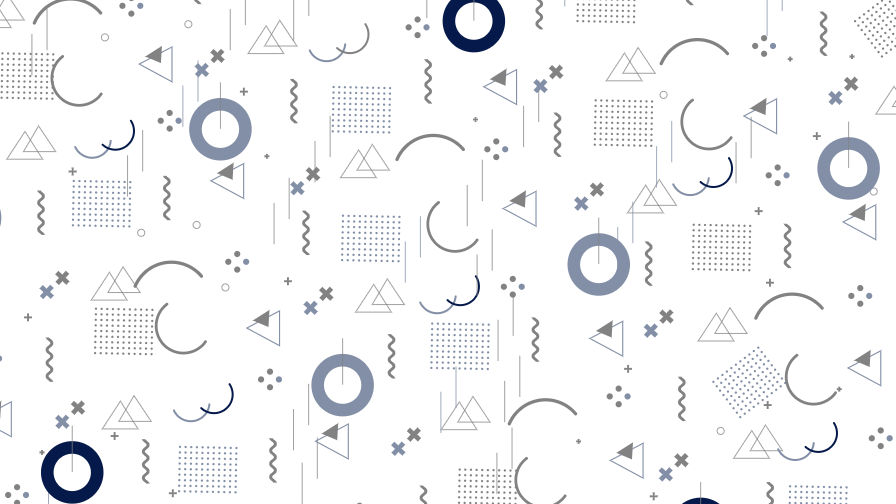
Give the GLSL for this pattern, as a WebGL 2 fragment shader.

```glsl
#version 300 es
precision highp float;

uniform vec2 u_resolution;
out vec4 outColor;

// Palette
const vec3 PAPER = vec3(1.0);
const vec3 GRAY = vec3(0.51);
const vec3 BLUE = vec3(0.51, 0.56, 0.65);
const vec3 NAVY = vec3(0.02, 0.10, 0.29);

// Layout and line weights, in canvas heights
const float CELL = 0.133;
const float TILT = 0.15;
const vec2 ORIGIN = vec2(0.45, 0.76);
const float JITTER = 0.022;
const float MARK_JITTER = 0.05;
const float HAIRLINE = 0.0015;
const float BOLD = 0.0065;
const vec2 DOT_PITCH = vec2(0.0112, 0.0110);
const float DOT_RADIUS = 0.0022;

// Motif kinds, spread over a skewed lattice of 17 slots
const int RING = 0, WAVE = 1, GRID = 2, FLAG = 3, CROSSES = 4;
const int PEAKS = 5, BOW = 6, QUAD = 7, HOOK = 8, CURLS = 9;
const int SLOTS = 17;
const int KINDS[SLOTS] = int[SLOTS](RING, WAVE, GRID, WAVE, FLAG, CROSSES, PEAKS, BOW,
    QUAD, WAVE, GRID, HOOK, FLAG, CROSSES, PEAKS, CURLS, QUAD);

float pixel;

vec2 hash2(vec2 p) {
  vec3 q = fract(p.xyx * vec3(0.1031, 0.1030, 0.0973));
  q += dot(q, q.yzx + 33.33);
  return fract((q.xx + q.yz) * q.zy);
}

mat2 rotation(float a) {
  float c = cos(a), s = sin(a);
  return mat2(c, s, -s, c);
}

// Distance functions
float box(vec2 p, vec2 halfSize) {
  vec2 d = abs(p) - halfSize;
  return length(max(d, 0.0)) + min(max(d.x, d.y), 0.0);
}

float cross2(vec2 p, float arm, float halfWidth) {
  return min(box(p, vec2(arm, halfWidth)), box(p, vec2(halfWidth, arm)));
}

float edge(vec2 p, vec2 a, vec2 b) {
  return dot(p - a, normalize(vec2(b.y - a.y, a.x - b.x)));
}

float triangle(vec2 p, vec2 a, vec2 b, vec2 c) {
  return max(edge(p, a, b), max(edge(p, b, c), edge(p, c, a)));
}

float arc(vec2 p, float radius, float heading, float halfAngle) {
  p = rotation(-heading) * p;
  p.x = abs(p.x);
  vec2 end = vec2(sin(halfAngle), cos(halfAngle));
  return end.y * p.x > end.x * p.y ? length(p - end * radius) : abs(length(p) - radius);
}

// Antialiased painting
float fill(float d) { return clamp(0.5 - d / pixel, 0.0, 1.0); }

float stroke(float d, float width) {
  return fill(abs(d) - 0.5 * max(width, pixel)) * min(width / pixel, 1.0);
}

float upright(vec2 p, float halfLength) {
  return stroke(p.x, HAIRLINE) * fill(abs(p.y) - halfLength);
}

void paint(inout vec3 color, vec3 ink, float coverage) { color = mix(color, ink, coverage); }

void drawMotif(inout vec3 color, vec2 p, int kind, vec2 rnd, bool dark) {
  if (kind == RING) {
    paint(color, dark ? NAVY : BLUE, fill(abs(length(p) - 0.0495) - 0.0125));
    paint(color, GRAY, upright(p - vec2(0.0, 0.047), 0.046));
  } else if (kind == WAVE) {
    float phase = p.y * 240.0;
    float d = (p.x - 0.0046 * sin(phase)) / sqrt(1.0 + 1.2 * pow(cos(phase), 2.0));
    paint(color, GRAY, fill(max(abs(d) - 0.0029, abs(p.y) - 0.044)));
  } else if (kind == GRID) {
    p = rotation(rnd.x < 0.35 ? -0.65 : 0.02) * p;
    vec2 dot0 = clamp(round(p / DOT_PITCH), -vec2(5.0, 4.0), vec2(5.0, 4.0));
    paint(color, rnd.y < 0.4 ? BLUE : GRAY, fill(length(p - dot0 * DOT_PITCH) - DOT_RADIUS));
  } else if (kind == FLAG) {
    paint(color, BLUE, stroke(triangle(p, vec2(-0.037, 0.0), vec2(0.028, -0.035), vec2(0.028, 0.034)), 0.0022));
    paint(color, GRAY, fill(triangle(p, vec2(-0.025, 0.015), vec2(0.006, 0.002), vec2(0.008, 0.036))));
  } else if (kind == CROSSES) {
    vec2 apart = vec2(0.0155, 0.014);
    paint(color, GRAY, fill(cross2(rotation(0.75) * (p - apart), 0.0152, 0.0047)));
    paint(color, BLUE, fill(cross2(rotation(0.75) * (p + apart), 0.0152, 0.0047)));
  } else if (kind == PEAKS) {
    paint(color, GRAY, stroke(triangle(p, vec2(-0.048, -0.032), vec2(0.023, -0.032), vec2(-0.012, 0.023)), HAIRLINE));
    paint(color, GRAY, stroke(triangle(p, vec2(-0.015, -0.017), vec2(0.049, -0.017), vec2(0.015, 0.034)), HAIRLINE));
  } else if (kind == BOW) {
    paint(color, GRAY, stroke(arc(p + vec2(0.0, 0.055), 0.078, 0.15, 1.02), BOLD));
  } else if (kind == QUAD) {
    vec2 q = abs(p);
    float d = min(length(q - vec2(0.0177, 0.0)), length(q - vec2(0.0, 0.0155))) - 0.0061;
    paint(color, p.x > 0.01 ? BLUE : GRAY, fill(d));
  } else if (kind == HOOK) {
    paint(color, GRAY, stroke(arc(p, 0.054, 2.37, 1.72), 0.0055));
  } else {
    paint(color, BLUE, stroke(arc(p + vec2(0.024, 0.008), 0.037, -2.97, 1.3), 0.004));
    paint(color, rnd.x < 0.7 ? NAVY : GRAY, stroke(arc(p - vec2(0.022, 0.008), 0.037, -2.44, 1.45), 0.004));
  }
}

// Small marks between the motifs
void drawMark(inout vec3 color, vec2 p, vec2 rnd) {
  if (rnd.x < 0.19) {
    paint(color, GRAY, fill(cross2(p, mix(0.0048, 0.0078, step(0.4, rnd.y)), 0.0019)));
  } else if (rnd.x < 0.31) {
    paint(color, GRAY, stroke(length(p) - 0.007, HAIRLINE));
  } else if (rnd.x < 0.52) {
    vec2 apart = vec2(0.015, 0.025);
    vec3 ink = rnd.y < 0.4 ? BLUE : GRAY;
    paint(color, ink, upright(p - apart, 0.041));
    paint(color, ink, upright(p + apart, 0.041));
  }
}

void main() {
  pixel = 1.0 / u_resolution.y;
  vec2 p = gl_FragCoord.xy * pixel - ORIGIN;
  mat2 lattice = rotation(TILT) * CELL;
  vec2 home = round(inverse(lattice) * p);
  vec3 color = PAPER;
  for (int k = 0; k < 9; k++) {
    vec2 cell = home + vec2(k % 3 - 1, k / 3 - 1);
    ivec2 id = ivec2(cell);
    int kind = KINDS[(id.x + 13 * id.y + 100 * SLOTS) % SLOTS];
    bool dark = (2 * id.x + 9 * id.y + 40 * SLOTS) % (4 * SLOTS) == SLOTS;
    vec2 shift = (hash2(cell + 7.0) - 0.5) * 2.0;
    drawMotif(color, p - lattice * cell - JITTER * shift, kind, hash2(cell + 41.0), dark);
    vec2 markShift = hash2(cell + 83.0) - 0.5;
    drawMark(color, p - lattice * (cell + 0.5) - MARK_JITTER * markShift, hash2(cell + 129.0));
  }
  outColor = vec4(color, 1.0);
}
```
